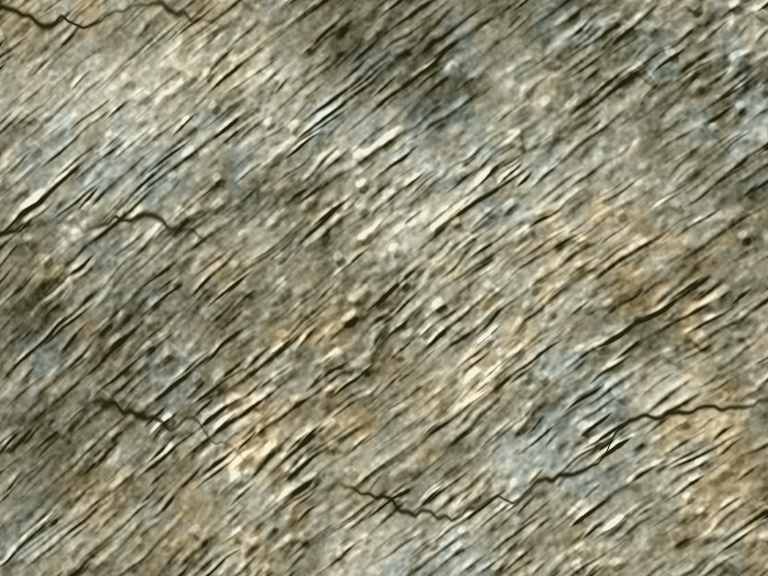
This texture is drawn by a WebGL 2 fragment shader. Its source:

```glsl
#version 300 es
precision highp float;
precision highp int;
// Weathered schist: a tilted, knobbly height field lit from the upper left,
// scored by many thin broken grooves with bright lips and a few long cracks,
// then stained with faint ochre and blue-grey mineral patches.
uniform vec2 u_resolution;
out vec4 fragColor;

// Integer hash giving two values in 0..1
vec2 hash2(vec2 cell) {
    uvec2 v = uvec2(ivec2(floor(cell)) + 4096);
    v = v * 1664525u + 1013904223u;
    v.x += v.y * 1664525u;
    v.y += v.x * 1664525u;
    v ^= v >> 16u;
    v.x += v.y * 1664525u;
    v.y += v.x * 1664525u;
    v ^= v >> 16u;
    return vec2(v & 65535u) / 65535.0;
}

// Value noise centred on zero, -0.5..0.5
float noise(vec2 p) {
    vec2 i = floor(p), f = fract(p);
    f = f * f * (3.0 - 2.0 * f);
    float low = mix(hash2(i).x, hash2(i + vec2(1, 0)).x, f.x);
    float high = mix(hash2(i + vec2(0, 1)).x, hash2(i + vec2(1, 1)).x, f.x);
    return mix(low, high, f.y) - 0.5;
}

float fbm(vec2 p) {
    float sum = 0.0, amp = 1.0;
    for (int i = 0; i < 4; i++) {
        sum += amp * noise(p);
        p = mat2(1.6, 1.2, -1.2, 1.6) * p + 17.3;
        amp *= 0.55;
    }
    return sum;
}

// Rock surface in grain space: x along the grain, y across it
float surfaceHeight(vec2 g) {
    return 0.8 * noise(g * vec2(17.0, 48.0))
         + 0.6 * noise(g * vec2(38.0, 80.0) + 31.0)
         + 0.5 * noise(mat2(0.8, 0.6, -0.6, 0.8) * g * 58.0 + 83.0)
         + 0.3 * noise(g * vec2(85.0, 135.0) + 57.0);
}

// Sparse small raised knobs
float knobs(vec2 g) {
    return smoothstep(0.2, 0.42, noise(g * vec2(36.0, 58.0) + 120.0));
}

// Scattered tapering grooves: dark core, bright lip on the upper-left side
float grooves(vec2 g, vec2 cell, float width, float seed) {
    vec2 home = floor(g / cell);
    float sum = 0.0;
    for (int j = -1; j <= 1; j++) {
        for (int i = -1; i <= 1; i++) {
            vec2 id = home + vec2(i, j);
            vec2 place = hash2(id + seed), kind = hash2(id + seed + 300.0);
            vec2 d = g - (id + place) * cell;
            d.y += (kind.x - 0.5) * 0.2 * d.x;
            float along = d.x / (cell.x * mix(0.3, 0.9, kind.x));
            float taper = max(0.0, 1.0 - along * along);
            float w = width * (0.5 + 0.6 * taper);
            float core = d.y / w, lip = (d.y - 2.5 * w) / (1.6 * w);
            sum += kind.y * kind.y * taper * (0.45 * exp(-lip * lip) - exp(-core * core));
        }
    }
    return sum;
}

// Long jagged cracks crossing the grain
float longCracks(vec2 p) {
    float sum = 0.0;
    for (int k = 0; k < 3; k++) {
        float n = float(k);
        float path = 0.22 + 0.37 * n + 0.1 / (1.0 + 3.0 * n) * cos(5.0 * p.x - 0.5);
        path += 0.04 * noise(vec2(p.x * 8.0, n * 9.0)) + 0.03 * noise(vec2(p.x * 27.0, n * 7.0));
        path += 0.012 * noise(vec2(p.x * 75.0, n * 5.0 + 3.0));
        float reach = k == 0 ? smoothstep(0.12, 0.2, p.x) : 1.0 - smoothstep(0.25, 0.45, p.x);
        float w = 0.0045 * (1.0 + noise(vec2(p.x * 24.0, n + 40.0)));
        float d = (p.y - path) / w;
        float strength = clamp(0.8 + 1.2 * noise(vec2(p.x * 9.0, n + 80.0)), 0.0, 1.0);
        sum += reach * strength * exp(-d * d);
    }
    return sum;
}

void main() {
    vec2 p = gl_FragCoord.xy / u_resolution.y;

    // Roughen the grain, turn it up to the right, steeper on the left
    vec2 bent = p + 0.02 * vec2(noise(p * 3.0), noise(p * 3.0 + 20.0));
    bent += 0.006 * vec2(noise(p * 28.0 + 5.0), noise(p * 28.0 + 44.0));
    vec2 axis = vec2(cos(0.7), sin(0.7));
    vec2 g = vec2(dot(bent, axis), dot(bent, vec2(-axis.y, axis.x)));
    g.y += 0.08 * (p.x - 0.67) * (p.x - 0.67);

    // Relief from the height drop towards the light
    float relief = surfaceHeight(g) - surfaceHeight(g + vec2(-0.001, 0.005));
    float rough = clamp(0.95 + 0.7 * fbm(p * 4.5 + 70.0), 0.5, 1.4);
    float broken = clamp(0.85 + 1.4 * noise(g * vec2(24.0, 24.0) + 13.0), 0.15, 1.4);
    float scored = 0.65 * grooves(g, vec2(0.16, 0.026), 0.0031, 0.0)
                 + 0.55 * grooves(g + 0.37, vec2(0.07, 0.015), 0.0022, 900.0);
    float bumps = 0.22 * knobs(g) - 0.2 * knobs(g + vec2(0.002, 0.013));

    // Tone: patches, relief, grooves, grain and cracks
    float tone = 0.55 + 0.23 * fbm(p * 4.5 + 11.0) + 0.17 * fbm(p * 15.0 + 3.0);
    tone += 0.13 * noise(g * vec2(6.0, 18.0) + 61.0);
    tone += rough * (0.38 * relief + 0.5 * relief * abs(relief) + broken * scored + bumps);
    tone += 0.13 * noise(p * 125.0) + 0.08 * noise(p * 210.0 + 9.0);
    tone = mix(tone, 0.12, 0.95 * min(1.0, longCracks(p)));
    tone = clamp(tone, 0.13, 0.94);

    // Mineral tints, weakest in the deepest shadow
    float stain = fbm(p * 4.0 + 90.0) + 0.7 * fbm(p * 19.0 + 50.0);
    float ochre = smoothstep(0.0, 0.8, stain);
    float slate = smoothstep(0.0, 0.7, -stain);
    vec3 color = tone + vec3(0.016, 0.004, -0.083);
    color += smoothstep(0.1, 0.5, tone)
           * (ochre * vec3(0.045, 0.0, -0.055) + slate * vec3(-0.04, 0.0, 0.04));
    fragColor = vec4(clamp(color, 0.0, 1.0), 1.0);
}
```
